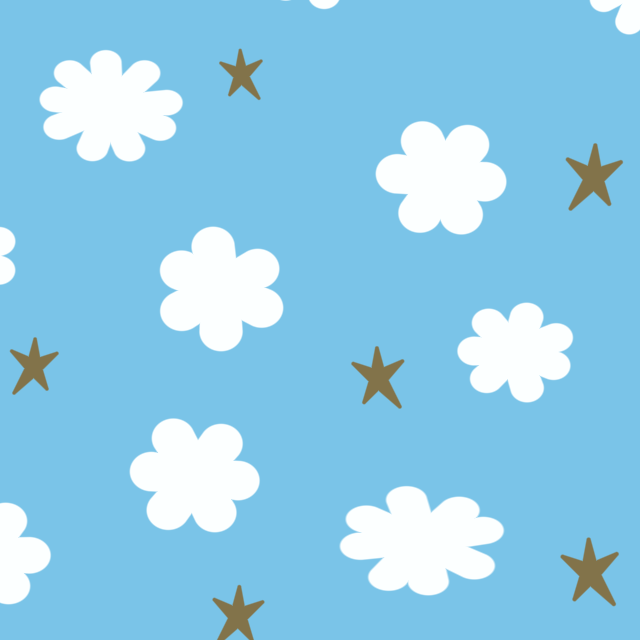
A three.js fragment shader for this pattern:

```glsl
// Flat white scalloped clouds and small brown stars scattered over a sky blue ground.
// Each cloud is a ring of rounded lobes squeezed into an ellipse; each star is five
// tapered arms with one longer leg. Lengths are in hundredths of the canvas.
varying vec2 vUv;

const float TAU = 6.28319;

float hash(vec2 p) {
  return fract(sin(dot(p, vec2(127.1, 311.7))) * 4375.85);
}

// Distance to a segment from the origin to tip, tapering between two radii.
float taperedArm(vec2 p, vec2 tip, float baseRadius, float tipRadius) {
  float t = clamp(dot(p, tip) / dot(tip, tip), 0.0, 1.0);
  return length(p - tip * t) - mix(baseRadius, tipRadius, t);
}

// Union of evenly spread lobes with slightly uneven reach and angle.
float cloud(vec2 p, vec2 halfSize, float lobes, float phase, float seed) {
  p /= halfSize;
  float lobeRadius = 0.65 * sin(0.5 * TAU / lobes);
  float d = 1e3;
  for (int i = 0; i < 9; i++) {
    float k = float(i);
    if (k >= lobes) break;
    float angle = phase + TAU * k / lobes + 0.16 * (hash(vec2(k, seed)) - 0.5);
    float reach = 1.0 - lobeRadius + 0.07 * (hash(vec2(seed, k + 5.0)) - 0.5);
    vec2 tip = reach * vec2(cos(angle), sin(angle));
    d = min(d, taperedArm(p, tip, lobeRadius * 0.9, lobeRadius));
  }
  return d * min(halfSize.x, halfSize.y);
}

// Five arms, raised at the sides; side is +1 or -1 for the longer leg.
float star(vec2 p, float size, float side) {
  p *= vec2(side, 1.0) / size;
  float d = 1e3;
  for (int i = 0; i < 5; i++) {
    float angle = TAU * float(i) / 5.0 - 0.05;
    float s = sin(angle);
    vec2 tip = vec2(0.84 * s, cos(angle) + 0.25 * s * s);
    if (i == 2) tip *= 1.33;
    d = min(d, taperedArm(p, tip * 0.96, 0.28, 0.06));
  }
  return d * size;
}

float coverage(float d) {
  return 1.0 - smoothstep(-0.15, 0.15, d);
}

void main() {
  vec2 p = vUv * 100.0;

  // Clouds: centre and half size, then lobe count and phase.
  vec4 box[10];
  vec2 ring[10];
  box[0] = vec4(17.1, 83.3, 11.1, 9.0);   ring[0] = vec2(9.0, 0.17);
  box[1] = vec4(69.1, 72.1, 10.4, 9.5);   ring[1] = vec2(6.0, -0.07);
  box[2] = vec4(34.4, 54.9, 10.4, 9.6);   ring[2] = vec2(6.0, -0.45);
  box[3] = vec4(80.5, 45.0, 9.3, 8.0);    ring[3] = vec2(7.0, 0.45);
  box[4] = vec4(30.5, 25.6, 10.4, 9.5);   ring[4] = vec2(6.0, -0.07);
  box[5] = vec4(65.8, 15.4, 12.9, 8.6);   ring[5] = vec2(8.0, 0.18);
  box[6] = vec4(-5.9, 60.0, 9.1, 8.0);    ring[6] = vec2(7.0, 0.45);
  box[7] = vec4(-2.5, 13.4, 10.4, 8.8);   ring[7] = vec2(6.0, 0.0);
  box[8] = vec4(48.8, 106.6, 9.0, 8.1);   ring[8] = vec2(7.0, 0.45);
  box[9] = vec4(100.8, 103.3, 9.8, 9.0);  ring[9] = vec2(9.0, 0.17);

  // Stars: centre, size, side of the longer leg.
  vec4 stars[6];
  stars[0] = vec4(37.7, 88.2, 4.1, 1.0);
  stars[1] = vec4(92.8, 72.1, 5.4, -1.0);
  stars[2] = vec4(5.3, 42.6, 4.6, -1.0);
  stars[3] = vec4(59.1, 40.8, 5.0, 1.0);
  stars[4] = vec4(92.2, 10.4, 5.5, 1.0);
  stars[5] = vec4(37.2, 3.6, 4.9, -1.0);

  float cloudDist = 1e3;
  for (int i = 0; i < 10; i++) {
    cloudDist = min(cloudDist, cloud(p - box[i].xy, box[i].zw, ring[i].x, ring[i].y, float(i)));
  }
  float starDist = 1e3;
  for (int i = 0; i < 6; i++) {
    starDist = min(starDist, star(p - stars[i].xy, stars[i].z, stars[i].w));
  }

  vec3 color = vec3(0.48, 0.77, 0.91);
  color = mix(color, vec3(0.99, 1.0, 1.0), coverage(cloudDist));
  color = mix(color, vec3(0.51, 0.45, 0.29), coverage(starDist));
  gl_FragColor = vec4(color, 1.0);
}
```
